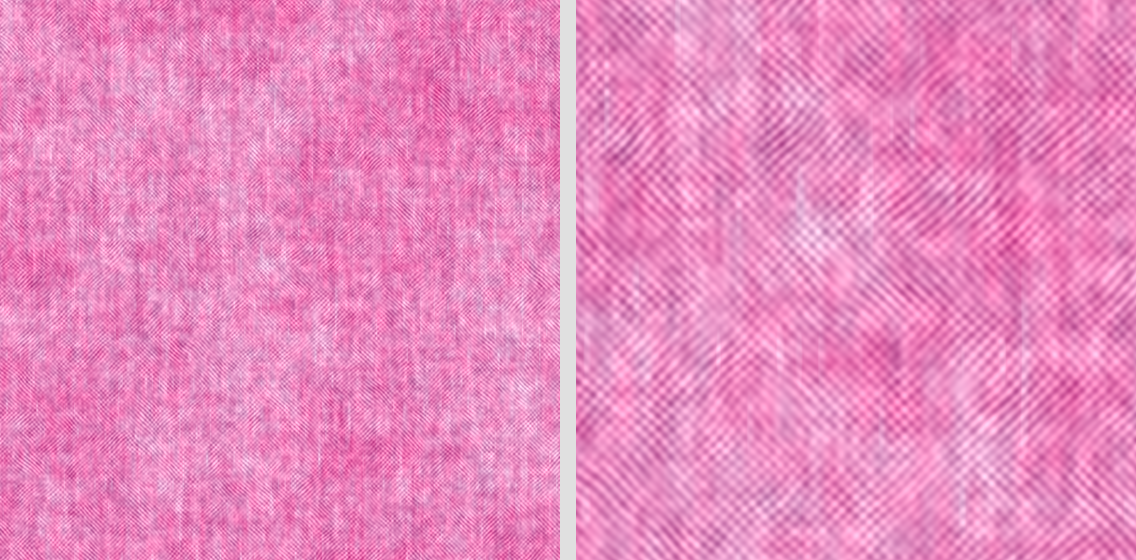
Left: the whole. Right: its middle third, enlarged.
Give the GLSL for this texture, as a Shadertoy shader.

```glsl
// Pink woven linen: two crossing diagonal waves form the fine weave, stretched
// noise makes uneven warp and weft threads, and soft clouds of noise
// give the washed, faded patches of dye.

const float TAU = 6.2831853;

float hash(vec2 p) {
    return fract(sin(dot(p, vec2(127.1, 311.7))) * 43758.5453);
}

// Smooth value noise, from -1 to 1
float noise(vec2 p) {
    vec2 i = floor(p), f = fract(p);
    f = f * f * (3.0 - 2.0 * f);
    float low = mix(hash(i), hash(i + vec2(1, 0)), f.x);
    float high = mix(hash(i + vec2(0, 1)), hash(i + vec2(1, 1)), f.x);
    return 2.0 * mix(low, high, f.y) - 1.0;
}

// Faded patches, from broad to small
float dyeClouds(vec2 uv) {
    float sum = 0.0, weight = 0.55;
    vec2 p = uv * vec2(4.5, 5.0);
    for (int i = 0; i < 4; i++) {
        sum += weight * noise(p + float(i) * 17.3);
        p *= 2.1;
        weight *= 0.78;
    }
    return sum;
}

// Staggered stitches that lean one way or the other from place to place
float weave(vec2 uv) {
    vec2 drift = vec2(noise(uv * 34.0), noise(uv * 37.0 + 40.0));
    vec2 p = uv * vec2(122.0, 124.0) + 0.22 * drift;
    float rising = cos(TAU * (p.x - p.y));
    float falling = cos(TAU * (p.x + p.y));
    float lean = clamp(0.54 + 0.5 * noise(uv * 24.0 + 9.0), 0.15, 0.85);
    float strength = 0.95 + 0.6 * noise(uv * 55.0 + 70.0);
    float column = 0.3 * cos(TAU * p.x) * noise(uv * vec2(40.0, 15.0) + 91.0);
    return strength * mix(rising, falling, lean) + column;
}

void mainImage(out vec4 fragColor, in vec2 fragCoord) {
    vec2 uv = fragCoord / iResolution.y;

    // Uneven threads: long warp runs vertically, weft horizontally
    float warp = 0.65 * noise(uv * vec2(130.0, 16.0) + 3.0)
               + 0.4 * noise(uv * vec2(62.0, 7.0) + 31.0);
    float weft = 0.55 * noise(uv * vec2(15.0, 120.0) + 57.0)
               + 0.35 * noise(uv * vec2(8.0, 45.0) + 83.0);
    float threads = warp + 0.8 * weft;

    // Pale slubs: a few thin bright threads
    float slub = smoothstep(0.45, 0.95, noise(uv * vec2(165.0, 22.0) + 120.0));

    float clouds = dyeClouds(uv);
    float grain = noise(uv * vec2(210.0, 180.0) + 11.0);
    float stitches = noise(uv * vec2(115.0, 75.0) + 151.0);
    float mauve = noise(uv * vec2(105.0, 38.0) + 211.0);

    // Dye fades in green and blue; weave shadows darken every channel
    vec3 color = vec3(0.912, 0.528, 0.743);
    color += weave(uv) * vec3(0.084, 0.100, 0.076);
    color += threads * vec3(0.030, 0.080, 0.054);
    color += clouds * vec3(0.015, 0.112, 0.072);
    color += grain * vec3(0.062, 0.072, 0.058);
    color += stitches * vec3(0.048, 0.056, 0.045);
    color += mauve * vec3(-0.045, 0.014, 0.004);
    color += slub * vec3(0.030, 0.095, 0.065);

    fragColor = vec4(clamp(color, 0.0, 1.0), 1.0);
}
```
